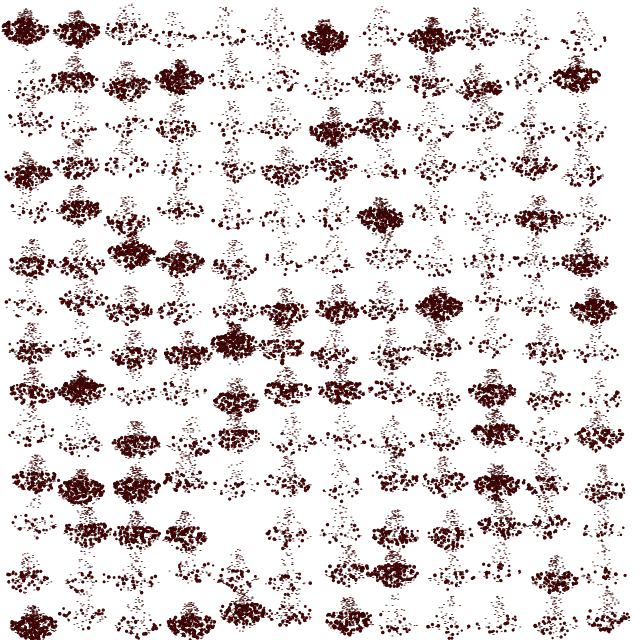
Give the GLSL for this pattern, as a Shadertoy shader.

```glsl
const int COLUMNS = 12;
const int ROWS = 14;
const vec2 FIRST = vec2(0.042, 0.941);       // anchor of the top left tuft
const vec2 PITCH = vec2(0.0783, 0.0700);
const vec2 SKEW = vec2(0.0008, 0.00024);     // shift and widening per row
const vec2 JITTER = vec2(0.014, 0.022);
const vec2 BOWL = vec2(0.037, 0.017);        // half axes of the dot ring
const vec2 DASH = vec2(0.0014, 0.0006);      // half size of a fine dash
const vec2 DOT_RADIUS = vec2(0.0016, 0.0029);
const vec2 DOT_COUNT = vec2(18.0, 185.0);
const vec2 DASH_COUNT = vec2(42.0, 230.0);
const float PLUME_HEIGHT = 0.052;
const float SKIRT_DEPTH = 0.027;
const float EMPTY_CHANCE = 0.015;
const vec3 PAPER = vec3(1.0);
const vec3 FILL = vec3(0.37, 0.0, 0.0);
const vec3 RIM = vec3(0.06, 0.0, 0.0);

// Four independent values in 0..1 from integer coordinates
vec4 hash4(ivec4 key) {
    uvec4 v = uvec4(key) * 1664525u + 1013904223u;
    v.x += v.y * v.w; v.y += v.z * v.x; v.z += v.x * v.y; v.w += v.y * v.z;
    v ^= v >> 16u;
    v.x += v.y * v.w; v.y += v.z * v.x; v.z += v.x * v.y; v.w += v.y * v.z;
    return vec4(v >> 8u) / 16777216.0;
}

// Exact pixel coverage of a small axis-aligned box
float boxCoverage(vec2 p, vec2 halfSize, float px) {
    vec2 hi = min(halfSize, p + 0.5 * px);
    vec2 lo = max(-halfSize, p - 0.5 * px);
    vec2 overlap = max(hi - lo, 0.0) / px;
    return overlap.x * overlap.y;
}

float discCoverage(float dist, float radius, float px) {
    return clamp(0.5 + (radius - dist) / px, 0.0, 1.0);
}

// Fine dashes: a plume tapering upward and a wide skirt below
vec2 dashPosition(vec4 h, float fullness) {
    if (h.w < 0.25) {
        float side = 2.0 * h.x - 1.0;
        float depth = SKIRT_DEPTH * mix(0.7, 1.2, fullness);
        return vec2(side * 0.036, -h.y * depth * (1.15 - abs(side)));
    }
    float spread = 0.034 * (1.0 - 0.72 * h.y);
    float height = PLUME_HEIGHT * h.y * mix(1.0, 0.75, fullness);
    return vec2((h.x + h.z - 1.0) * spread, height - 0.006);
}

// Large dots: a tilted bowl whose middle rises in full tufts
vec2 dotPosition(vec4 h, float fullness) {
    float angle = 6.2832 * h.x;
    float reach = mix(sqrt(h.y), h.y, fullness * 0.6);
    vec2 p = BOWL * reach * vec2(cos(angle), sin(angle));
    p.y += 0.25 * abs(p.x) - 0.005;
    p.y += fullness * (1.0 - reach) * (h.z * 0.050 - 0.016);
    return p;
}

vec3 drawTuft(vec3 color, vec2 p, ivec2 cell, vec4 seed, float px) {
    float fullness = seed.z * seed.z * seed.z;
    int dashes = int(mix(DASH_COUNT.x, DASH_COUNT.y, seed.z * seed.z));
    for (int k = 0; k < dashes; k++) {
        vec4 h = hash4(ivec4(cell, k, 1));
        vec2 q = p - dashPosition(h, fullness);
        float tone = fract(h.w * 17.0);
        color = mix(color, mix(RIM, FILL, tone), boxCoverage(q, DASH, px));
    }
    int dots = int(mix(DOT_COUNT.x, DOT_COUNT.y, fullness));
    for (int k = 0; k < dots; k++) {
        vec4 h = hash4(ivec4(cell, k, 2));
        float dist = length(p - dotPosition(h, fullness));
        float radius = mix(DOT_RADIUS.x, DOT_RADIUS.y, h.w);
        vec3 ink = mix(RIM, FILL, discCoverage(dist, radius * 0.74, px));
        color = mix(color, ink, discCoverage(dist, radius, px));
    }
    return color;
}

void mainImage(out vec4 fragColor, in vec2 fragCoord) {
    float px = 1.0 / iResolution.y;
    vec2 uv = fragCoord * px;
    vec3 color = PAPER;

    // Visit the tufts near this pixel, upper rows first
    int nearRow = int(round((FIRST.y - uv.y) / PITCH.y));
    for (int row = max(nearRow - 1, 0); row <= min(nearRow + 1, ROWS - 1); row++) {
        float rowShift = FIRST.x + SKEW.x * float(row);
        float pitchX = PITCH.x + SKEW.y * float(row);
        int nearCol = int(round((uv.x - rowShift) / pitchX));
        for (int col = max(nearCol - 1, 0); col <= min(nearCol + 1, COLUMNS - 1); col++) {
            ivec2 cell = ivec2(col, row);
            vec4 seed = hash4(ivec4(cell, 7, 3));
            vec2 anchor = vec2(rowShift + float(col) * pitchX, FIRST.y - float(row) * PITCH.y);
            vec2 p = uv - anchor - (seed.xy - 0.5) * JITTER;
            bool inside = abs(p.x) < 0.043 && p.y > -0.040 && p.y < 0.052;
            if (inside && seed.w > EMPTY_CHANCE) color = drawTuft(color, p, cell, seed, px);
        }
    }
    fragColor = vec4(color, 1.0);
}
```
